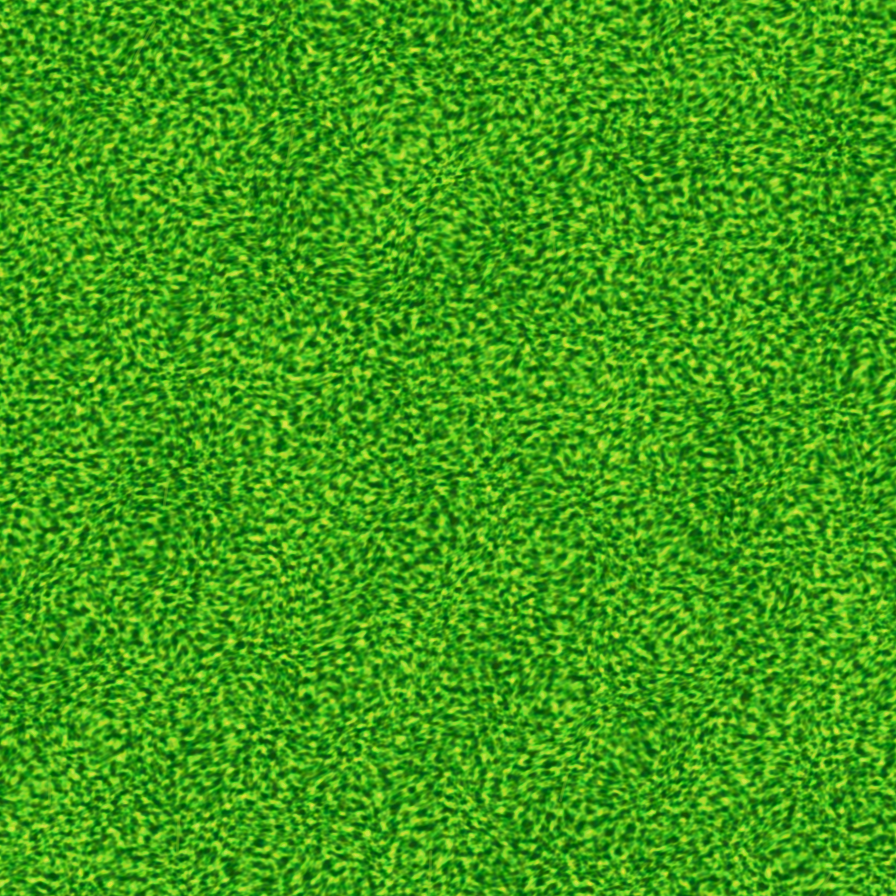
A WebGL 2 fragment shader for this texture:

```glsl
#version 300 es
precision highp float;
precision highp int;
// Dense, short turf seen from above: small bright tufts over dark gaps.
// Warped layers of gradient noise sum to a near-normal height, which a
// six-stop green ramp colours; a few thin, pale stems lie on top.

#define TUFT_FREQ vec2(90.0, 124.0)  // tufts are wider than tall
#define FIBRE_FREQ vec2(176.0, 222.0)
#define TUFT_TILT 0.20               // radians, rising to the right
#define FIBRE_WEIGHT 0.50
#define PATCH_WEIGHT 0.13
#define WARP_AMOUNT 0.011
#define HUE_SPREAD 0.05
#define STEM_CELLS 6.0
#define STEM_CHANCE 0.30
#define STEM_STRENGTH 0.38

uniform vec2 u_resolution;
out vec4 fragColor;

const float NOISE_DEVIATION = 0.231; // of one gradient noise layer

// Two random values in 0..1 for a lattice cell.
vec2 hash2(vec2 cell, uint seed) {
  uvec2 v = uvec2(ivec2(cell)) * 1664525u + 1013904u + seed * 7919u;
  v.x += v.y * 1664525u;
  v.y += v.x * 1664525u;
  v ^= v >> 16u;
  v.x += v.y * 1664525u;
  v.y += v.x * 1664525u;
  v ^= v >> 16u;
  return vec2(v & 65535u) / 65535.0;
}

float cornerSlope(vec2 cell, vec2 offset, uint seed) {
  float angle = 6.28319 * hash2(cell, seed).x;
  return dot(vec2(cos(angle), sin(angle)), offset);
}

// Gradient noise scaled to unit deviation.
float noise(vec2 p, uint seed) {
  vec2 cell = floor(p), f = p - cell;
  vec2 w = f * f * f * (f * (f * 6.0 - 15.0) + 10.0);
  vec2 e = vec2(1.0, 0.0);
  float low = mix(cornerSlope(cell, f, seed),
                  cornerSlope(cell + e.xy, f - e.xy, seed), w.x);
  float high = mix(cornerSlope(cell + e.yx, f - e.yx, seed),
                   cornerSlope(cell + e.xx, f - e.xx, seed), w.x);
  return mix(low, high, w.y) / NOISE_DEVIATION;
}

mat2 rotation(float angle) {
  float c = cos(angle), s = sin(angle);
  return mat2(c, -s, s, c);
}

// Turf height, close to a standard normal distribution.
float turfHeight(vec2 p) {
  vec2 bend = vec2(noise(p * 13.0, 1u), noise(p * 13.0, 2u)) * 0.25;
  vec2 q = p + WARP_AMOUNT * bend;
  float tufts = noise(rotation(TUFT_TILT) * q * TUFT_FREQ, 3u);
  tufts += noise((rotation(-0.12) * q) * TUFT_FREQ * 1.07 + 31.4, 4u);
  float fibres = noise((rotation(0.45) * q) * FIBRE_FREQ, 5u);
  float patches = noise(p * 8.0, 6u);
  float sum = tufts * 0.7071 + FIBRE_WEIGHT * fibres + PATCH_WEIGHT * patches;
  return sum / sqrt(1.0 + FIBRE_WEIGHT * FIBRE_WEIGHT + PATCH_WEIGHT * PATCH_WEIGHT);
}

// Stops sit at the normal quantiles of each shade's share.
vec3 turfColour(float z) {
  vec3 c = mix(vec3(0.03, 0.31, 0.035), vec3(0.05, 0.37, 0.04), smoothstep(-2.4, -1.55, z));
  c = mix(c, vec3(0.11, 0.49, 0.05), clamp((z + 1.55) / 0.81, 0.0, 1.0));
  c = mix(c, vec3(0.20, 0.60, 0.07), clamp((z + 0.74) / 0.65, 0.0, 1.0));
  c = mix(c, vec3(0.31, 0.71, 0.11), clamp((z + 0.09) / 0.61, 0.0, 1.0));
  c = mix(c, vec3(0.44, 0.83, 0.15), clamp((z - 0.52) / 0.58, 0.0, 1.0));
  c = mix(c, vec3(0.61, 0.85, 0.17), clamp((z - 1.10) / 0.65, 0.0, 1.0));
  return mix(c, vec3(0.74, 0.90, 0.26), smoothstep(1.75, 2.8, z));
}

float segmentDistance(vec2 p, vec2 halfSpan) {
  float t = clamp(dot(p, halfSpan) / dot(halfSpan, halfSpan), -1.0, 1.0);
  return length(p - halfSpan * t);
}

// Coverage of sparse, nearly upright stems.
float stemCover(vec2 p) {
  vec2 home = floor(p * STEM_CELLS);
  float cover = 0.0;
  for (int y = -1; y <= 1; y++) {
    for (int x = -1; x <= 1; x++) {
      vec2 cell = home + vec2(x, y);
      vec2 place = hash2(cell, 7u), form = hash2(cell, 8u);
      float lean = (form.x - 0.5) * 1.1;
      vec2 halfSpan = mix(0.012, 0.026, form.y) * vec2(sin(lean), cos(lean));
      float d = segmentDistance(p - (cell + place) / STEM_CELLS, halfSpan);
      float present = step(hash2(cell, 9u).x, STEM_CHANCE);
      cover = max(cover, present * (1.0 - smoothstep(0.0006, 0.0026, d)));
    }
  }
  return cover;
}

void main() {
  vec2 p = gl_FragCoord.xy / u_resolution.y;
  float z = turfHeight(p);
  vec3 colour = turfColour(z);

  // Red drifts alone, shifting tufts between fresh green and straw.
  float hue = noise(p * vec2(105.0, 120.0) + 17.3, 10u);
  colour.r += HUE_SPREAD * hue * (0.4 + colour.g);
  colour.b += 0.025 * noise(p * 150.0 + 5.7, 11u);

  colour = mix(colour, vec3(0.56, 0.76, 0.17), STEM_STRENGTH * stemCover(p));
  fragColor = vec4(clamp(colour, 0.0, 1.0), 1.0);
}
```
